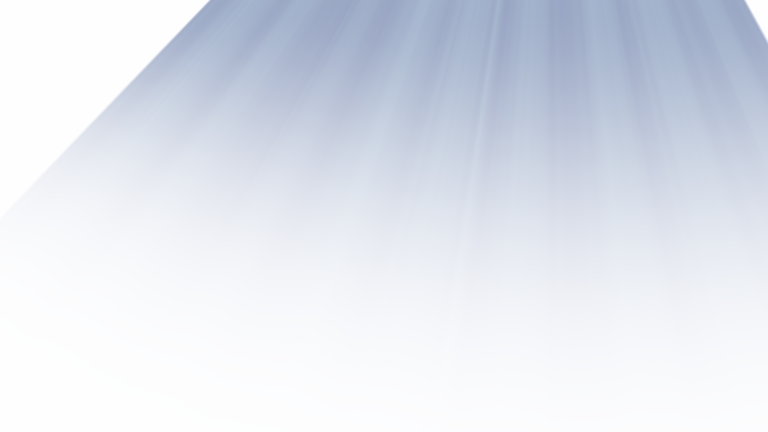
Give the GLSL for this background, as a WebGL 1 fragment shader.

```glsl
precision highp float;

uniform vec2 u_resolution;

const vec2 APEX = vec2(1.275, 1.819);      // where the rays meet, in canvas heights
const float LEFT_SLOPE = -0.963;
const float RIGHT_SLOPE = 0.548;
const float EDGE_SOFTNESS = 0.006;

const vec3 PAPER = vec3(0.998, 0.998, 1.0);
const vec3 INK = vec3(0.375, 0.32, 0.215);  // colour taken away from the paper
const vec3 RAY_TINT = vec3(0.65, 1.0, 1.0); // rays lean towards cyan
const float FADE_LENGTH = 0.47;
const float FADE_POWER = 1.8;

const float BEAM_SPACING = 0.16;
const float BEAM_ORIGIN = -0.2;
const float BEAM_STRENGTH = 0.055;
const float STREAK_STRENGTH = 0.26;
const float STREAK_FREQUENCY = 11.0;
const float KEY_RAY_SLOPE = -0.146;
const float KEY_RAY_WIDTH = 0.008;
const float KEY_RAY_STRENGTH = 0.13;

float hash(float n) {
  return fract(sin(n * 127.1) * 43758.5453);
}

float noise(float x) {
  float cell = floor(x);
  float f = fract(x);
  return mix(hash(cell), hash(cell + 1.0), f * f * (3.0 - 2.0 * f));
}

// Layered noise across the fan, centred on zero
float streaks(float slope) {
  float sum = 0.0;
  float weight = 0.45;
  float frequency = STREAK_FREQUENCY;
  for (int i = 0; i < 4; i++) {
    sum += weight * (noise(slope * frequency + 37.0 + float(i) * 19.0) - 0.5);
    frequency *= 2.3;
    weight *= 0.68;
  }
  return sum;
}

float rayLight(float slope) {
  float beams = cos(6.28318 * (slope - BEAM_ORIGIN) / BEAM_SPACING);
  float offset = (slope - KEY_RAY_SLOPE) / KEY_RAY_WIDTH;
  return BEAM_STRENGTH * beams
       + STREAK_STRENGTH * streaks(slope)
       + KEY_RAY_STRENGTH * exp(-offset * offset);
}

void main() {
  vec2 p = gl_FragCoord.xy / u_resolution.y;
  float slope = (p.x - APEX.x) / (APEX.y - p.y);

  // Fan silhouette
  float soft = max(EDGE_SOFTNESS, 1.0 / u_resolution.y);
  float fan = smoothstep(LEFT_SLOPE - soft, LEFT_SLOPE + soft, slope)
            * (1.0 - smoothstep(RIGHT_SLOPE - soft, RIGHT_SLOPE + soft, slope));

  // Downward fade, quicker towards the left
  float depth = max(1.0 - p.y, 0.0) * (0.95 - 0.12 * slope + 0.6 * slope * slope);
  float density = fan * exp(-pow(depth / FADE_LENGTH, FADE_POWER));

  vec3 shade = INK * density * (1.0 - rayLight(slope) * RAY_TINT);
  gl_FragColor = vec4(PAPER - shade, 1.0);
}
```
